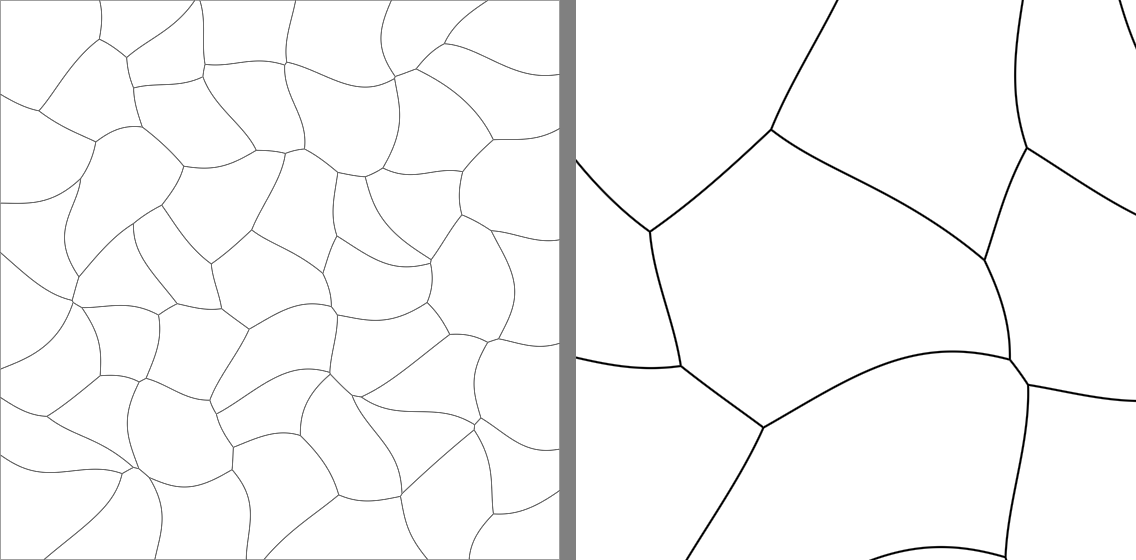
Left: the whole. Right: its middle third, enlarged.
Give the GLSL for this pattern, as a Shadertoy shader.

```glsl
const int GRID = 7;               // sites per side
const float LINE_WIDTH = 0.00125; // in canvas units
const vec3 PAPER = vec3(1.0);
const vec3 INK = vec3(0.0);

vec2 hash22(vec2 p) {
    vec3 a = fract(p.xyx * vec3(0.1031, 0.1030, 0.0973));
    a += dot(a, a.yzx + 33.33);
    return fract((a.xx + a.yz) * a.zy);
}

// Smooth wavy displacement that bends straight borders into S-curves
vec2 warp(vec2 p) {
    vec2 drift = 0.9 * sin(5.0 * p + vec2(0.4, 2.1));
    vec2 wave = sin(21.0 * p.yx + drift + vec2(1.7, 0.3));
    vec2 swell = sin(9.0 * p.yx + 4.0 * p + vec2(3.1, 5.2));
    return p + 0.021 * wave + 0.016 * swell;
}

// Columns hold the change of the warp along x and y
mat2 warpJacobian(vec2 p) {
    vec2 e = vec2(0.001, 0.0);
    return mat2(warp(p + e.xy) - warp(p - e.xy),
                warp(p + e.yx) - warp(p - e.yx)) / (2.0 * e.x);
}

// One jittered site per grid square
vec2 site(int index) {
    vec2 square = vec2(index % GRID, index / GRID);
    vec2 jitter = 0.06 + 0.88 * hash22(square + 17.0);
    return (square + jitter) / float(GRID);
}

vec2 nearestSite(vec2 q) {
    vec2 best = vec2(9.0);
    for (int i = 0; i < GRID * GRID; i++) {
        vec2 s = site(i);
        if (distance(q, s) < distance(q, best)) best = s;
    }
    return best;
}

// Distance to the closest cell border, measured in unwarped space
float cellBorder(vec2 p) {
    vec2 q = warp(p);
    mat2 jacobian = warpJacobian(p);
    vec2 home = nearestSite(q);
    float d = 9.0;
    for (int i = 0; i < GRID * GRID; i++) {
        vec2 s = site(i);
        vec2 gap = s - home;
        if (dot(gap, gap) < 1e-8) continue;
        vec2 normal = normalize(gap);
        float side = dot(0.5 * (s + home) - q, normal);
        d = min(d, side / length(normal * jacobian));
    }
    return d;
}

float canvasFrame(vec2 p) {
    vec2 d = min(p, 1.0 - p);
    return min(d.x, d.y);
}

// Share of a pixel footprint covered by a line at distance d
float lineCoverage(float d, float width, float footprint) {
    float h = 0.5 * width, f = 0.5 * footprint;
    return max(0.0, min(d + f, h) - max(d - f, -h)) / footprint;
}

void mainImage(out vec4 fragColor, in vec2 fragCoord) {
    vec2 p = fragCoord / iResolution.xy;
    float footprint = 1.2 / min(iResolution.x, iResolution.y);
    float d = min(cellBorder(p), canvasFrame(p));
    float ink = lineCoverage(d, LINE_WIDTH, footprint);
    fragColor = vec4(mix(PAPER, INK, ink), 1.0);
}
```
